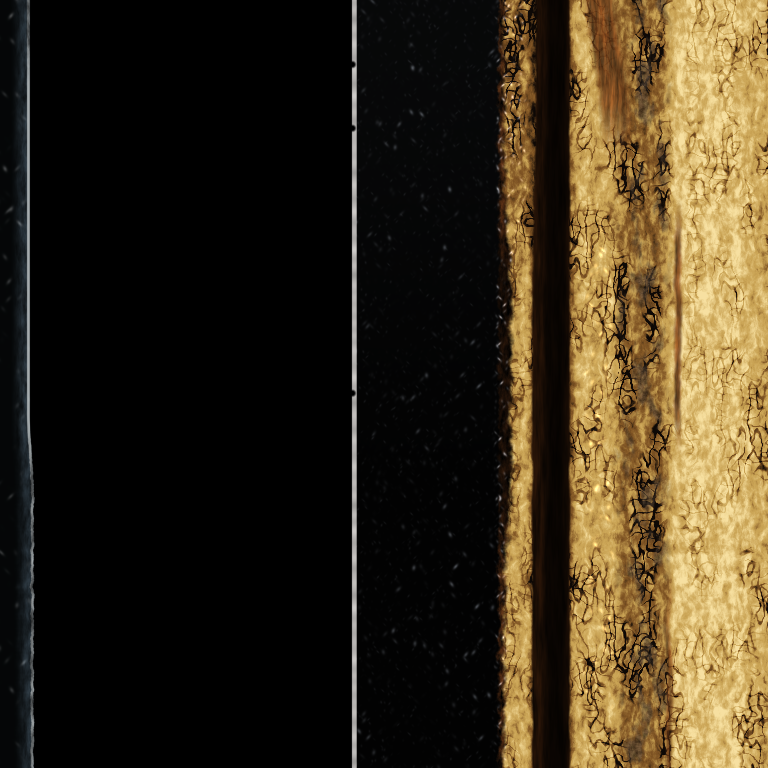
Write a Shadertoy shader that draws this texture.

```glsl
// Draws weathered gilt moulding beside black lacquer panels split by thin bright edges.

vec2 hash2(vec2 p) {
    vec3 q = fract(p.xyx * vec3(0.1031, 0.1030, 0.0973));
    q += dot(q, q.yzx + 33.33);
    return fract((q.xx + q.yz) * q.zy);
}

float gradientNoise(vec2 p) {
    vec2 cell = floor(p), f = fract(p);
    vec2 u = f * f * f * (f * (f * 6.0 - 15.0) + 10.0);
    vec4 corner;
    for (int i = 0; i < 4; i++) {
        vec2 o = vec2(i % 2, i / 2);
        float angle = 6.2832 * hash2(cell + o + 200.0).x;
        corner[i] = dot(vec2(cos(angle), sin(angle)), f - o);
    }
    vec2 rows = mix(corner.xz, corner.yw, u.x);
    return 1.4 * mix(rows.x, rows.y, u.y);
}

float fbm(vec2 p) {
    float sum = 0.0, amp = 0.6;
    for (int i = 0; i < 4; i++) {
        sum += amp * gradientNoise(p);
        p = p * 2.03 + 17.3;
        amp *= 0.55;
    }
    return sum;
}

float band(float x, float lo, float hi, float soft) {
    return smoothstep(lo - soft, lo + soft, x) * (1.0 - smoothstep(hi - soft, hi + soft, x));
}

float crack(vec2 p, float width) {
    return 1.0 - smoothstep(width * 0.3, width, abs(gradientNoise(p)));
}

// Short tilted flecks, one per cell of a jittered grid
float flecks(vec2 uv, float cells, float rarity) {
    vec2 p = uv * cells, base = floor(p);
    float sum = 0.0;
    for (int i = 0; i < 9; i++) {
        vec2 cell = base + vec2(i % 3 - 1, i / 3 - 1);
        vec2 rnd = hash2(cell + 71.0), shape = hash2(cell + 313.0);
        vec2 d = p - cell - rnd;
        d.x += (shape.x - 0.5) * d.y * 1.5;
        sum += pow(shape.y, rarity) * exp(-dot(d * d, vec2(28.0, 14.0)));
    }
    return sum;
}

vec3 giltRamp(float t) {
    vec3 c = mix(vec3(0.05, 0.03, 0.02), vec3(0.50, 0.33, 0.14), smoothstep(0.0, 0.36, t));
    c = mix(c, vec3(0.79, 0.64, 0.33), smoothstep(0.32, 0.62, t));
    return mix(c, vec3(0.97, 0.88, 0.63), smoothstep(0.58, 0.95, t));
}

// Flaking gold leaf; base sets the local brightness, wear the depth of cracks
vec3 giltLeaf(vec2 uv, float base, float wear) {
    vec2 warped = uv + 0.006 * vec2(fbm(uv * 30.0), fbm(uv * 30.0 + 9.0));
    float tone = base + 0.24 * fbm(warped * vec2(65.0, 22.0)) + 0.28 * fbm(warped * vec2(120.0, 75.0));
    float worn = smoothstep(-0.25, 0.35, gradientNoise(uv * vec2(28.0, 11.0)));
    tone -= wear * worn * crack(warped * vec2(85.0, 32.0), 0.16);
    tone -= wear * 0.6 * worn * crack(warped * vec2(48.0, 75.0) + 40.0, 0.12);
    return giltRamp(tone);
}

vec3 leftStrip(vec2 uv, float px) {
    float lower = 1.0 - smoothstep(0.36, 0.46, uv.y);
    float edge = 0.039 + 0.005 * lower + 0.0025 * lower * fbm(vec2(3.0, uv.y * 70.0));
    float grain = fbm(uv * vec2(110.0, 35.0));
    float sheen = smoothstep(edge - 0.026, edge - 0.004, uv.x) * (0.55 + 0.6 * grain);
    vec3 c = vec3(0.018, 0.025, 0.028) + vec3(0.20, 0.25, 0.29) * max(sheen, 0.0);
    float rim = band(uv.x, edge - 0.0038, edge, px);
    float lit = mix(0.85, 0.55 + 0.5 * grain, max(lower, smoothstep(0.88, 0.95, uv.y)));
    c = mix(c, vec3(0.76, 0.79, 0.80) * lit, rim);
    c += 0.25 * flecks(uv, 75.0, 12.0);
    return c * (1.0 - smoothstep(edge - px, edge + px, uv.x));
}

vec3 brightLine(vec2 uv, float px) {
    float line = band(uv.x, 0.4583, 0.4645, px);
    vec3 notches = vec3(0.916, 0.833, 0.488);
    for (int i = 0; i < 3; i++) {
        line *= smoothstep(0.002, 0.006, length(uv - vec2(0.459, notches[i])));
    }
    return vec3(0.72, 0.71, 0.70) * line * (1.0 + 0.2 * gradientNoise(vec2(1.0, uv.y * 60.0)));
}

vec3 speckledPanel(vec2 uv) {
    float cluster = smoothstep(-0.3, 0.5, gradientNoise(uv * vec2(14.0, 9.0) + 5.0));
    float dust = flecks(uv, 85.0, 9.0) * (0.15 + 0.6 * cluster) + 0.18 * flecks(uv + 3.0, 150.0, 6.0);
    float haze = 0.025 * smoothstep(0.3, 1.0, uv.y);
    return vec3(0.008) + haze * vec3(0.8, 0.9, 1.0) + dust * vec3(0.40, 0.42, 0.45);
}

// Narrow ridge whose leaf has worn off its ragged left side
vec3 narrowRidge(vec2 uv, vec3 under) {
    float bare = band(uv.y, 0.31, 0.70, 0.06);
    float ragged = 0.007 * fbm(vec2(uv.x * 40.0, uv.y * 45.0));
    float start = 0.649 + ragged;
    float age = smoothstep(0.58, 0.78, uv.y);
    vec3 rust = vec3(0.30, 0.16, 0.07) * (0.6 + 1.1 * fbm(uv * vec2(120.0, 55.0)));
    vec3 c = mix(under, max(rust, 0.0) * (1.0 - 0.55 * bare), smoothstep(start - 0.002, start + 0.003, uv.x));
    float base = mix(0.62, 0.43, age) - 0.25 * smoothstep(0.684, 0.696, uv.x);
    float leaf = smoothstep(start + 0.004, start + 0.012, uv.x - 0.009 * bare);
    c = mix(c, giltLeaf(uv, base, 0.25 + 0.3 * age), leaf);
    float glint = flecks(uv, 120.0, 3.0) * band(uv.x, 0.646, 0.660 + 0.025 * age, 0.005);
    return c + glint * vec3(0.58, 0.58, 0.60);
}

vec3 groove(vec2 uv) {
    float streak = 0.65 + 0.6 * fbm(uv * vec2(130.0, 14.0));
    float walls = 0.3 + 0.7 * smoothstep(0.006, 0.022, abs(uv.x - 0.724));
    return vec3(0.17, 0.085, 0.03) * streak * walls;
}

vec3 broadMoulding(vec2 uv) {
    float x = uv.x + 0.006 * fbm(uv * vec2(8.0, 14.0));
    float valley = band(x, 0.805, 0.868, 0.012);
    float pale = smoothstep(0.868, 0.886, x);
    float base = 0.64 - 0.22 * valley + 0.14 * pale - 0.15 * smoothstep(0.955, 0.995, x);
    base -= 0.25 * (1.0 - smoothstep(0.742, 0.752, x));
    vec3 c = giltLeaf(uv, base, 0.42 + 0.15 * valley - 0.16 * band(x, 0.885, 0.955, 0.01));
    // Exposed grey ground and bare reddish wood
    float ground = valley * smoothstep(0.0, 0.4, fbm(uv * vec2(40.0, 18.0) + 11.0));
    c = mix(c, vec3(0.36, 0.29, 0.22) * (0.8 + fbm(uv * 130.0)), 0.65 * ground);
    float center = 0.782 + 0.12 * (1.0 - uv.y);
    float wood = band(x, center - 0.018, center + 0.018, 0.006) * smoothstep(0.78, 0.88, uv.y);
    wood = max(wood, band(x, 0.879, 0.887, 0.003) * band(uv.y, 0.44, 0.71, 0.04));
    wood = max(wood, 0.8 * band(x, 0.867, 0.874, 0.003) * (1.0 - smoothstep(0.15, 0.28, uv.y)));
    vec3 bare = vec3(0.46, 0.25, 0.10) * (0.9 + 0.9 * fbm(uv * vec2(130.0, 18.0)));
    c = mix(c, bare, 0.85 * wood);
    float glint = flecks(uv, 80.0, 3.0) * band(x, 0.763, 0.797, 0.008) * band(uv.y, 0.08, 0.70, 0.08);
    return c + glint * vec3(0.42, 0.38, 0.28);
}

void mainImage(out vec4 fragColor, in vec2 fragCoord) {
    vec2 uv = fragCoord / iResolution.xy;
    float px = 0.8 / iResolution.x;
    vec3 color = leftStrip(uv, px);
    color = mix(color, speckledPanel(uv), smoothstep(0.464 - px, 0.464 + px, uv.x));
    color += brightLine(uv, px);
    if (uv.x > 0.63) color = narrowRidge(uv, color);
    float wobble = 0.002 * fbm(vec2(2.0, uv.y * 25.0));
    float ridgeEnd = 0.693 + 0.005 * smoothstep(0.6, 0.9, uv.y) + wobble;
    color = mix(color, groove(uv), smoothstep(ridgeEnd - 0.002, ridgeEnd + 0.002, uv.x));
    color = mix(color, broadMoulding(uv), smoothstep(0.740, 0.744, uv.x + wobble));
    fragColor = vec4(clamp(color, 0.0, 1.0), 1.0);
}
```
